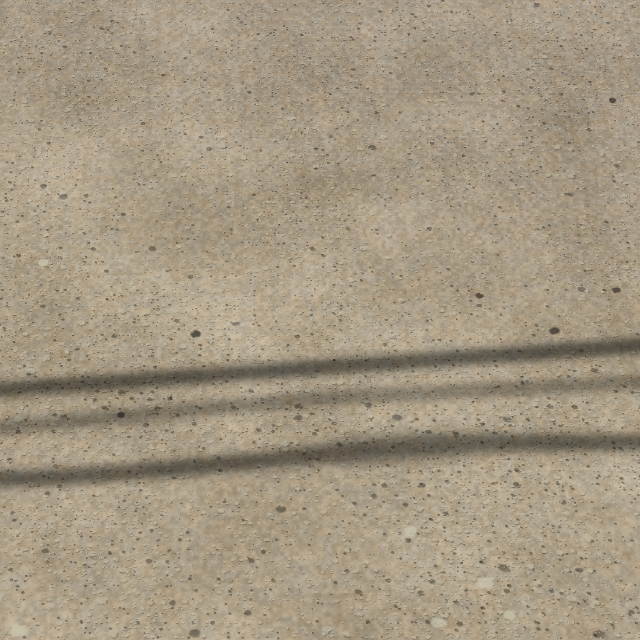
This texture is drawn by a WebGL 1 fragment shader. Its source:

```glsl
precision highp float;
// Sunlit gravelly ground crossed by three soft, slanting cable shadows.
uniform vec2 u_resolution;

float hash(vec2 p) {
  return fract(sin(dot(p, vec2(127.1, 311.7))) * 43758.5453);
}

float valueNoise(vec2 p) {
  vec2 i = floor(p);
  vec2 f = fract(p);
  f = f * f * (3.0 - 2.0 * f);
  float low = mix(hash(i), hash(i + vec2(1.0, 0.0)), f.x);
  float high = mix(hash(i + vec2(0.0, 1.0)), hash(i + vec2(1.0)), f.x);
  return mix(low, high, f.y);
}

float fbm(vec2 p) {
  float sum = 0.0;
  float gain = 0.5;
  for (int i = 0; i < 5; i++) {
    sum += gain * valueNoise(p);
    p = mat2(1.6, 1.2, -1.2, 1.6) * p + 7.3;
    gain *= 0.5;
  }
  return sum;
}

// Soft round patch, 1 at its centre
float patchAt(vec2 p, vec2 centre, vec2 size) {
  vec2 d = (p - centre) / size;
  return exp(-dot(d, d));
}

// Irregular stone mask with a softened rim
float stone(vec2 p, vec2 centre, float radius) {
  vec2 d = p - centre;
  float wobble = 0.75 + 0.5 * valueNoise(d / radius * 1.5 + centre * 91.0);
  return 1.0 - smoothstep(0.6, 1.15, length(d * vec2(0.8, 1.15)) / (radius * wobble));
}

// Scattered stones: x = lit face, y = shaded side, z = dark stone
vec3 gravel(vec2 ground, float scale, float density, float seed) {
  vec2 q = ground * scale + seed;
  vec2 cell = floor(q);
  float present = step(hash(cell + seed), density);
  float isDark = step(0.78, hash(cell + seed + 5.1));
  vec2 centre = 0.35 + 0.3 * vec2(hash(cell + 1.7), hash(cell + 9.2));
  float radius = mix(0.12, 0.29, hash(cell + 3.4));
  float body = present * stone(fract(q), centre, radius);
  float shade = present * stone(fract(q), centre + vec2(0.07, -0.11), radius);
  return vec3(body * (1.0 - isDark), shade * (1.0 - body), body * isDark);
}

// Blurred shadow band around a given height
float band(float y, float centre, float width) {
  float d = (y - centre) / width;
  return exp(-pow(abs(d), 2.4));
}

float cableShadow(vec2 p) {
  float upper = band(p.y, 0.391 + 0.069 * p.x, 0.0145);
  float middle = band(p.y, 0.337 + 0.070 * p.x + 0.004 * sin(p.x * 6.0 - 1.6), 0.0135);
  float bend = 0.251 + 0.058 * smoothstep(-0.05, 0.85, p.x);
  float swell = patchAt(p, vec2(0.63, 0.3), vec2(0.13, 0.2));
  float lower = band(p.y, bend, 0.0155 + 0.007 * swell);
  float light = (1.0 - 0.86 * upper) * (1.0 - 0.5 * middle) * (1.0 - 0.82 * lower);
  return 1.0 - light;
}

vec3 soil(vec2 p, vec2 ground) {
  vec3 warm = vec3(0.685, 0.632, 0.540);
  vec3 grey = vec3(0.650, 0.597, 0.520);
  vec3 col = mix(warm, grey, smoothstep(0.45, 1.0, p.y + 0.25 * (p.x - 0.5)));
  // Broad worn and damp patches
  float pale = patchAt(p, vec2(0.06, 0.74), vec2(0.14, 0.09))
             + patchAt(p, vec2(0.33, 0.52), vec2(0.12, 0.06))
             + 0.7 * patchAt(p, vec2(0.35, 0.76), vec2(0.11, 0.05));
  float damp = patchAt(p, vec2(0.15, 0.835), vec2(0.08, 0.04))
             + patchAt(p, vec2(0.33, 0.65), vec2(0.12, 0.06))
             + patchAt(p, vec2(0.50, 0.71), vec2(0.10, 0.035))
             + 0.6 * patchAt(p, vec2(0.88, 0.81), vec2(0.08, 0.05));
  col += 0.035 * pale - vec3(0.045, 0.045, 0.047) * damp;
  col += 0.15 * (fbm(ground * 7.0) - 0.48);
  // Sand grain and slight colour variation
  float grain = 0.6 * valueNoise(ground * 125.0) + 0.4 * valueNoise(ground * 260.0 + 31.0);
  col += 0.16 * (grain - 0.5);
  col += vec3(0.03, 0.0, -0.035) * (valueNoise(ground * 65.0 + 13.0) - 0.5);
  return col;
}

void main() {
  vec2 p = gl_FragCoord.xy / u_resolution;
  // Perspective: stones shrink toward the top
  vec2 ground = vec2((p.x - 0.5) * (1.0 + 0.6 * p.y), p.y * (1.0 + 0.5 * p.y));
  vec3 col = soil(p, ground);

  // Layers of gravel from coarse to fine
  float clumps = smoothstep(0.3, 0.65, fbm(ground * 5.0 + 19.0));
  for (int i = 0; i < 4; i++) {
    float k = float(i);
    float density = (0.08 + 0.10 * k) * mix(0.6, 1.3, clumps);
    density *= mix(1.2, 0.6 + 0.1 * k, smoothstep(0.1, 0.7, p.y));
    vec3 g = gravel(ground, 38.0 * pow(1.5, k), density, 11.0 + 17.0 * k);
    col *= 1.0 - 0.20 * g.y - 0.32 * g.z;
    col = mix(col, vec3(0.76, 0.73, 0.64), 0.55 * g.x);
  }

  // Larger single stones
  float dark = stone(p, vec2(0.306, 0.478), 0.007) + stone(p, vec2(0.749, 0.538), 0.005)
             + stone(p, vec2(0.867, 0.483), 0.007) + stone(p, vec2(0.963, 0.547), 0.006)
             + stone(p, vec2(0.957, 0.843), 0.005) + stone(p, vec2(0.189, 0.352), 0.006);
  float bright = stone(p, vec2(0.758, 0.089), 0.012) + stone(p, vec2(0.686, 0.027), 0.010)
               + stone(p, vec2(0.640, 0.170), 0.011) + stone(p, vec2(0.029, 0.014), 0.012)
               + stone(p, vec2(0.796, 0.039), 0.010) + stone(p, vec2(0.068, 0.590), 0.007);
  col = mix(col, vec3(0.25, 0.23, 0.20), 0.8 * min(dark, 1.0));
  col = mix(col, vec3(0.79, 0.77, 0.68), 0.75 * min(bright, 1.0));

  col *= mix(vec3(1.0), vec3(0.45, 0.46, 0.465), cableShadow(p));
  gl_FragColor = vec4(clamp(col, 0.0, 1.0), 1.0);
}
```
